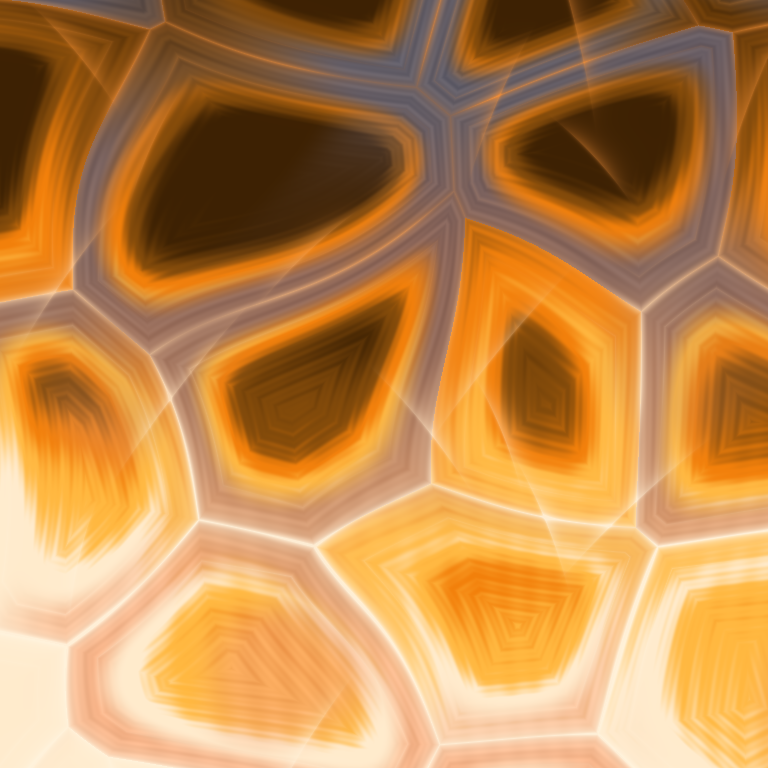
Reproduce this background procedurally as a WebGL 1 fragment shader.

```glsl
precision highp float;
// Glowing molten cells: dark rounded cores inside amber rims and violet bands,
// with sharp bright seams, cooling from cream at the bottom to brown and blue.
// Built from warped cellular noise, layered sines and a few tapered strokes.

uniform vec2 u_resolution;

const float CELLS = 3.1;          // cells across the canvas
const float JITTER = 0.72;        // irregularity of the cells
const float WARP = 0.045;         // bending of the seams
const float ROUNDING = 13.0;      // lower is rounder cores
const float SEAM_WIDTH = 0.012;   // in cell units
const float STREAK_AMOUNT = 0.022;
const float STROKES = 16.0;

const vec3 UMBER = vec3(0.24, 0.13, 0.01);
const vec3 BROWN = vec3(0.51, 0.29, 0.04);
const vec3 ORANGE = vec3(0.95, 0.50, 0.04);
const vec3 AMBER = vec3(1.00, 0.72, 0.25);
const vec3 CREAM = vec3(1.00, 0.92, 0.80);
const vec3 VIOLET = vec3(0.48, 0.38, 0.40);
const vec3 BLUE = vec3(0.30, 0.37, 0.50);
const vec3 PEACH = vec3(0.95, 0.62, 0.43);

vec2 hash2(vec2 p) {
  vec2 q = vec2(dot(p, vec2(127.1, 311.7)), dot(p, vec2(269.5, 183.3)));
  return fract(sin(q) * 43758.5);
}

// Smooth layered sines, about -1 to 1.
float waves(vec2 p) {
  return 0.5 * sin(p.x + 1.7 * sin(p.y * 0.8 + 1.0))
       + 0.5 * sin(p.y * 1.3 + 1.4 * sin(p.x * 0.9 + 2.0));
}

vec3 heatRamp(float t) {
  vec3 c = mix(UMBER, BROWN, smoothstep(0.0, 0.30, t));
  c = mix(c, ORANGE, smoothstep(0.28, 0.55, t));
  c = mix(c, AMBER, smoothstep(0.55, 0.78, t));
  return mix(c, CREAM, smoothstep(0.78, 1.0, t));
}

// Returns sharp edge distance, rounded edge distance and the cell's hash.
vec4 cells(vec2 p) {
  vec2 base = floor(p), f = p - base, home = vec2(0.0), nearest = vec2(0.0);
  float best = 9.0;
  for (int j = -1; j <= 1; j++) {
    for (int i = -1; i <= 1; i++) {
      vec2 g = vec2(float(i), float(j));
      vec2 r = g + 0.5 + JITTER * (hash2(base + g) - 0.5) - f;
      if (dot(r, r) < best) { best = dot(r, r); nearest = r; home = g; }
    }
  }
  float edge = 9.0, sum = 0.0;
  for (int j = -2; j <= 2; j++) {
    for (int i = -2; i <= 2; i++) {
      vec2 g = home + vec2(float(i), float(j));
      vec2 r = g + 0.5 + JITTER * (hash2(base + g) - 0.5) - f;
      vec2 across = r - nearest;
      if (dot(across, across) > 0.0001) {
        float d = dot(0.5 * (r + nearest), normalize(across));
        edge = min(edge, d);
        sum += exp(-ROUNDING * d);
      }
    }
  }
  return vec4(edge, -log(sum) / ROUNDING, hash2(base + home + 17.0));
}

// Straight tapered glints, crisp on one side and soft on the other.
float strokes(vec2 uv) {
  float light = 0.0;
  for (float k = 0.0; k < STROKES; k++) {
    vec2 centre = hash2(vec2(k, 3.0));
    vec2 h = hash2(vec2(k, 8.0));
    float angle = (h.x < 0.5 ? -1.0 : 1.0) * (0.75 + 0.6 * fract(h.x * 2.0));
    vec2 dir = vec2(cos(angle), sin(angle)), q = uv - centre;
    float along = dot(q, dir) / (0.08 + 0.09 * h.y);
    float side = dot(q, vec2(-dir.y, dir.x)) + 0.008 * along * along;
    float glow = side > 0.0 ? exp(-side / 0.012) : exp(side / 0.0018);
    light += glow * (1.0 - smoothstep(0.1, 1.0, abs(along)));
  }
  return light;
}

void main() {
  vec2 uv = gl_FragCoord.xy / u_resolution;
  vec2 p = uv + WARP * vec2(waves(uv.yx * 7.0), waves(uv * 6.0 + 4.0));
  vec4 cell = cells(p * CELLS + vec2(0.3, 0.15));
  float edge = cell.x, inner = cell.y;
  float patches = waves(uv * 8.0 + 1.5);

  // Heat falls with height, with a hotter flank at the lower left.
  float heat = 0.99 - 0.80 * uv.y + 0.07 * patches;
  heat += 0.26 * (1.0 - smoothstep(0.05, 0.28, uv.x)) * (1.0 - smoothstep(0.3, 0.55, uv.y));
  float hot = smoothstep(0.50, 0.85, heat);

  // Dark cores, glowing rims and fine streaks that follow the contours.
  float core = smoothstep(0.12, 0.29, inner);
  float rimOffset = (inner - 0.14) / 0.07;
  float rim = exp(-rimOffset * rimOffset);
  float streak = sin(edge * 95.0 + 4.0 * waves(uv * 9.0))
               + 0.7 * sin(edge * 210.0 + 9.0 * waves(uv * 5.0 + 2.0))
               + 0.6 * sin(uv.x * 170.0 + 5.0 * waves(uv * 6.0)) * hot;
  float coreDepth = mix(0.44, 0.12, hot) * (0.65 + 0.45 * cell.z);
  vec3 color = heatRamp(heat + 0.14 * rim - coreDepth * core + STREAK_AMOUNT * streak);

  // Violet to blue bands on one side of the seams, peach where it is hot.
  float cold = smoothstep(0.62, 0.95, uv.y + 0.12 * patches);
  vec3 tint = mix(mix(VIOLET, BLUE, cold * 0.8), PEACH, hot);
  float band = 1.0 - smoothstep(0.05, 0.17, inner);
  band *= smoothstep(0.30, 0.55, cell.w + 0.2 * patches);
  float haze = smoothstep(0.25, 0.85, waves(uv * 9.0 + 5.0)) * (cold + hot) * 0.6;
  color = mix(color, tint + 0.02 * streak, clamp(max(band * 0.85, haze), 0.0, 0.9));

  // Bright seams with a halo, plus a fainter nested outline in each cell.
  float strength = 0.35 + 0.65 * smoothstep(-0.5, 0.6, waves(uv * 14.0 + 3.0));
  float ring = exp(-abs(edge - 0.07 - 0.07 * cell.z) / 0.007);
  float seam = strength * exp(-edge / SEAM_WIDTH) + 0.28 * strength * ring;
  float halo = exp(-edge / 0.07) * mix(0.08, 0.55, hot);
  vec3 glowColor = mix(vec3(0.95, 0.56, 0.22), vec3(1.0, 0.95, 0.86), smoothstep(0.3, 0.75, heat));
  float glow = seam * mix(0.6, 0.95, hot) + halo + 0.42 * strokes(uv);
  color = mix(color, glowColor, clamp(glow, 0.0, 0.95));

  gl_FragColor = vec4(clamp(color, 0.0, 1.0), 1.0);
}
```
